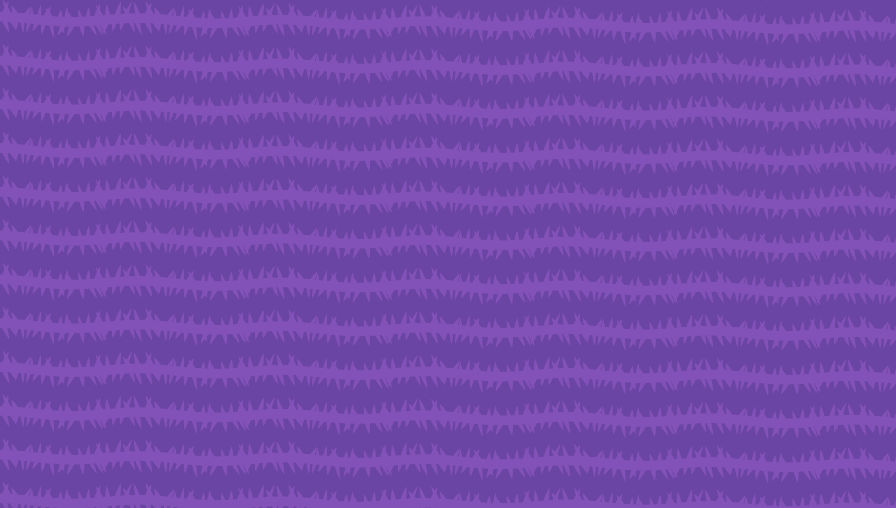
A WebGL 1 fragment shader for this pattern:

```glsl
precision highp float;
// Ragged horizontal bands of grass-like blades in two purples.
// Each band is a wavering core joined with tapered blades above and below;
// hashed blade shapes recur in every tile, and rows tilt down to the right.

uniform vec2 u_resolution;

const float ROWS = 11.6;          // band spacings down the canvas
const float TILE_WIDTH = 3.262;   // in band spacings
const float BLADES = 20.0;        // blades per tile on each side
const float TILT = 0.0105;
const vec2 FIRST_TILE = vec2(2.406, 0.43);
const float CORE_HALF = 0.11;
const float TAU = 6.2831853;
const vec3 DARK_PURPLE = vec3(0.42, 0.27, 0.64);
const vec3 LIGHT_PURPLE = vec3(0.51, 0.32, 0.72);

float hash(vec2 p) {
  return fract(sin(dot(p, vec2(127.1, 311.7))) * 4375.85);
}

// Height of the band centre, repeating once per tile.
float waver(float x) {
  return 0.05 * sin(TAU * x / TILE_WIDTH);
}

// Approximate distance to a blade that narrows from root to tip.
float bladeDistance(vec2 p, vec2 root, vec2 reach, float halfWidth) {
  vec2 d = p - root;
  float t = clamp(dot(d, reach) / dot(reach, reach), 0.0, 1.0);
  float width = halfWidth * (1.0 - 0.85 * t * t);
  return length(d - reach * t) - width;
}

// Distance to the blades on one side: 1.0 is above, -1.0 below.
float fringeDistance(vec2 p, float side) {
  float spacing = TILE_WIDTH / BLADES;
  float nearest = 1.0;
  for (int i = -3; i <= 3; i++) {
    float slot = floor(p.x / spacing) + float(i);
    vec2 seed = vec2(mod(slot, BLADES), 5.0 + 2.0 * side);
    float jitter = hash(seed) - 0.5;
    float lean = 0.34 * (hash(seed + 17.3) - 0.5);
    float height = mix(0.24, 0.38, hash(seed + 41.9));
    float halfWidth = mix(0.045, 0.065, hash(seed + 73.1));
    float x = (slot + 0.5 + 0.5 * jitter) * spacing;
    vec2 root = vec2(x, waver(x));
    nearest = min(nearest, bladeDistance(p, root, vec2(lean, side * height), halfWidth));
  }
  return nearest;
}

float bandDistance(vec2 p) {
  float core = abs(p.y - waver(p.x)) - CORE_HALF;
  float fringe = min(fringeDistance(p, 1.0), fringeDistance(p, -1.0));
  return min(core, fringe);
}

void main() {
  // Measure in band spacings, with y down from the top edge.
  vec2 p = gl_FragCoord.xy * ROWS / u_resolution.y;
  p.y = ROWS - p.y;
  float row = p.y - FIRST_TILE.y - TILT * p.x;

  // Fold all rows onto one band, with y up from its centre.
  vec2 local = vec2(p.x - FIRST_TILE.x, 0.5 - fract(row + 0.5));
  float pixel = ROWS / u_resolution.y;
  float light = 1.0 - smoothstep(-0.6 * pixel, 0.6 * pixel, bandDistance(local));
  gl_FragColor = vec4(mix(DARK_PURPLE, LIGHT_PURPLE, light), 1.0);
}
```
